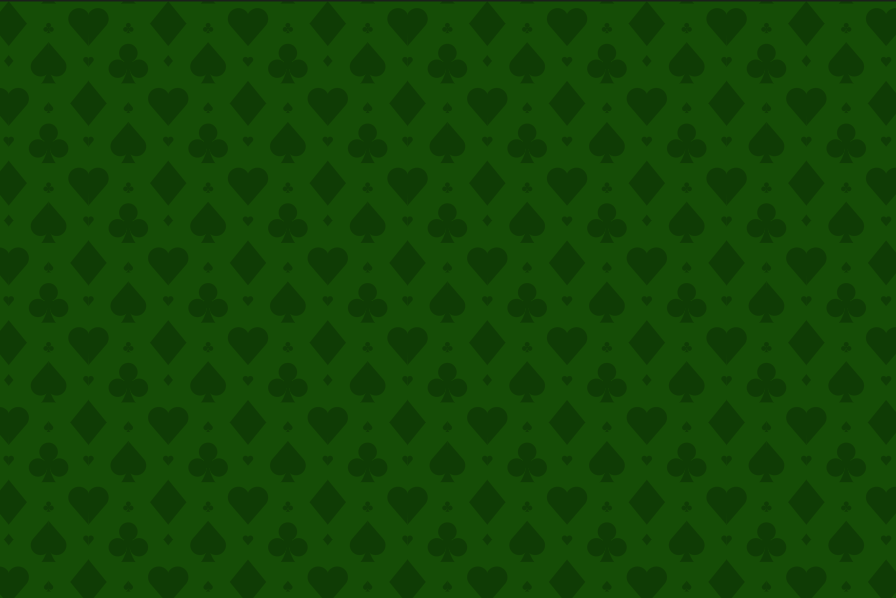
A Shadertoy shader for this pattern:

```glsl
const float ROWS = 7.497;                     // lattice rows over the canvas height
const vec2 LATTICE_ORIGIN = vec2(0.109, 0.296);
const float SMALL_SCALE = 0.26;
const vec3 FELT_GREEN = vec3(0.084, 0.302, 0.022);
const vec3 SUIT_GREEN = vec3(0.060, 0.236, 0.018);
const vec3 EDGE_COLOR = vec3(0.10, 0.13, 0.10);

float circle(vec2 p, vec2 center, float radius) {
    return length(p - center) - radius;
}

// Hull of a circle and a point
float teardrop(vec2 p, vec2 center, float radius, vec2 tip) {
    vec2 axis = tip - center;
    float len = length(axis);
    axis /= len;
    p -= center;
    vec2 q = vec2(abs(p.x * axis.y - p.y * axis.x), dot(p, axis));
    float b = radius / len;
    float a = sqrt(1.0 - b * b);
    float k = dot(q, vec2(-b, a));
    if (k < 0.0) return length(q) - radius;
    if (k > a * len) return length(q - vec2(0.0, len));
    return dot(q, vec2(a, b)) - radius;
}

// Stem that flares toward its foot
float stem(vec2 p, float top, float foot) {
    float t = clamp((top - p.y) / (top - foot), 0.0, 1.0);
    float halfWidth = 0.018 + 0.070 * t * t;
    float side = (abs(p.x) - halfWidth) * 0.8;
    return max(side, max(p.y - top, foot - p.y));
}

float diamond(vec2 p, vec2 halfSize) {
    vec2 q = abs(p) / halfSize;
    return (q.x + q.y - 1.0) * halfSize.x * halfSize.y / length(halfSize);
}

float heart(vec2 p) {
    p.x = abs(p.x);
    return teardrop(p, vec2(0.119, 0.060), 0.134, vec2(0.0, -0.282));
}

float spade(vec2 p) {
    vec2 q = vec2(abs(p.x), p.y);
    float leaf = teardrop(q, vec2(0.100, -0.048), 0.124, vec2(0.0, 0.258));
    return min(leaf, stem(p, -0.06, -0.258));
}

float club(vec2 p) {
    vec2 q = vec2(abs(p.x), p.y);
    float lobes = min(circle(q, vec2(0.0, 0.122), 0.116),
                      circle(q, vec2(0.133, -0.074), 0.115));
    float core = circle(q, vec2(0.0, -0.02), 0.065);
    return min(min(lobes, core), stem(p, -0.04, -0.258));
}

// Nearest lattice point, with y running downward
vec2 cellIndex(vec2 p) {
    return floor(p + 0.5);
}

// Offset from the cell center, with y up and symbols scaled
vec2 cellLocal(vec2 p, float scale) {
    vec2 local = p - cellIndex(p);
    return vec2(local.x, -local.y) / scale;
}

bool isOdd(float n) {
    return mod(n, 2.0) > 0.5;
}

float redSuits(vec2 p, float scale, bool heartsOnOddRows) {
    vec2 id = cellIndex(p);
    vec2 local = cellLocal(p, scale);
    bool useHeart = isOdd(id.x + id.y) || (heartsOnOddRows && isOdd(id.y));
    float d = useHeart ? heart(local) : diamond(local, vec2(0.229, 0.282));
    return d * scale;
}

float blackSuits(vec2 p, float scale, bool alternateColumns) {
    vec2 id = cellIndex(p);
    vec2 local = cellLocal(p, scale);
    bool useSpade = alternateColumns ? !isOdd(id.x + id.y) : isOdd(id.y);
    return (useSpade ? spade(local) : club(local)) * scale;
}

void mainImage(out vec4 fragColor, in vec2 fragCoord) {
    vec2 fromTop = vec2(fragCoord.x, iResolution.y - fragCoord.y) / iResolution.y;
    vec2 p = fromTop * ROWS - LATTICE_ORIGIN;
    float pixel = ROWS / iResolution.y;

    // Four interleaved lattices: large and small suits
    float d = redSuits(p, 1.0, false);
    d = min(d, blackSuits(p - vec2(0.5, 0.491), 1.0, true));
    d = min(d, redSuits(p - vec2(0.0, 0.468), SMALL_SCALE, true));
    d = min(d, blackSuits(p - vec2(0.5, 0.053), SMALL_SCALE, false));

    float ink = 1.0 - smoothstep(-0.7 * pixel, 0.7 * pixel, d);
    vec3 color = mix(FELT_GREEN, SUIT_GREEN, ink);

    // Thin dark strip along the top
    float strip = 1.0 - smoothstep(0.0015, 0.0035, fromTop.y);
    color = mix(color, EDGE_COLOR, strip);

    fragColor = vec4(color, 1.0);
}
```
